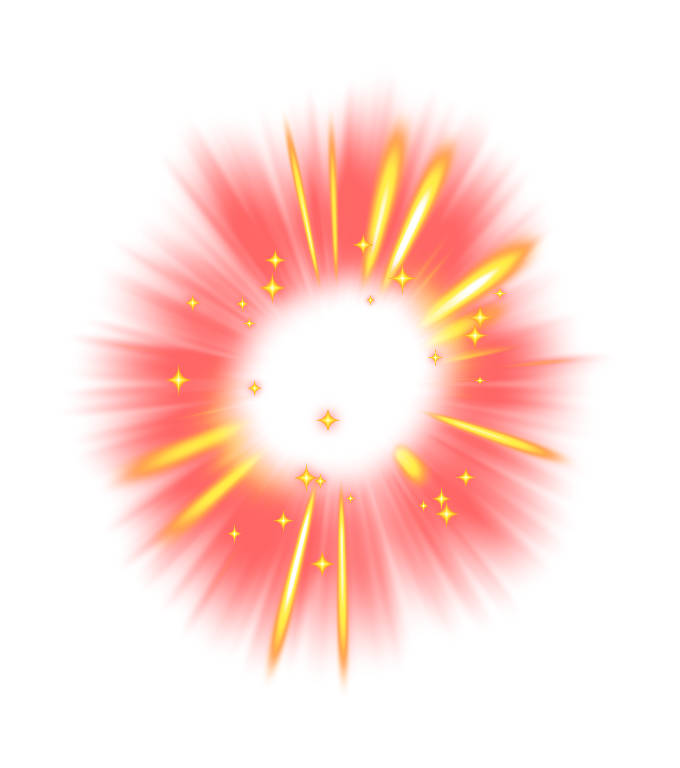
This background is drawn by a WebGL 2 fragment shader. Its source:

```glsl
#version 300 es
precision highp float;
// A coral starburst with golden beams, a white-hot core and scattered sparkles.
uniform vec2 u_resolution;
out vec4 outColor;

#define TAU 6.2831853
#define RADII vec2(0.341, 0.394)
#define CORE_SIZE vec2(0.148, 0.118)
#define CORE_TILT 0.55
#define BEAM_START 0.27
#define SPARKLES 26
#define SPARKLE_SPREAD 0.24
#define CORAL vec3(1.0, 0.40, 0.40)
#define ORANGE vec3(1.0, 0.62, 0.30)
#define YELLOW vec3(1.0, 0.93, 0.28)

// Main beams: angle, angular half width, outer reach, strength
const vec4 BEAMS[12] = vec4[12](
  vec4(1.775, 0.018, 1.00, 0.80), vec4(1.605, 0.018, 0.98, 0.72),
  vec4(1.335, 0.050, 1.00, 0.90), vec4(1.142, 0.046, 1.00, 1.05),
  vec4(0.630, 0.070, 0.98, 0.95), vec4(0.430, 0.065, 0.76, 0.72),
  vec4(-0.325, 0.032, 1.00, 0.78), vec4(-0.850, 0.090, 0.50, 0.80),
  vec4(-1.560, 0.021, 1.10, 0.90), vec4(-1.808, 0.027, 1.10, 1.05),
  vec4(-2.420, 0.050, 0.98, 0.68), vec4(-2.740, 0.060, 1.02, 0.68));

float hash(vec2 p) {
  return fract(sin(dot(p, vec2(127.1, 311.7))) * 43758.5453);
}

// Value noise that wraps around the circle after n cells
float rayNoise(float angle, float along, float n) {
  vec2 p = vec2(fract(angle / TAU) * n, along);
  vec2 i = floor(p), f = fract(p);
  f = f * f * (3.0 - 2.0 * f);
  float right = mod(i.x + 1.0, n);
  float low = mix(hash(i + vec2(0.0, n)), hash(vec2(right, i.y + n)), f.x);
  float high = mix(hash(i + vec2(0.0, n + 1.0)), hash(vec2(right, i.y + n + 1.0)), f.x);
  return mix(low, high, f.y);
}

float angleGap(float a, float b) {
  return abs(mod(a - b + 0.5 * TAU, TAU) - 0.5 * TAU);
}

float bump(float x, float width) {
  return exp(-x * x / (width * width));
}

// White through yellow and orange, by heat
vec3 addHeat(vec3 color, float heat) {
  color = mix(color, ORANGE, smoothstep(0.02, 0.38, heat));
  color = mix(color, YELLOW, smoothstep(0.25, 0.68, heat));
  return mix(color, vec3(1.0), smoothstep(0.70, 1.0, heat));
}

vec3 addSparkle(vec3 color, vec2 q, float size) {
  float glow = bump(length(q), size * 0.75);
  color = mix(color, CORAL, 0.5 * glow);
  vec2 root = sqrt(abs(q));
  float d = (root.x + root.y) * (root.x + root.y) / size;
  vec3 fill = mix(vec3(1.0, 1.0, 0.85), YELLOW, smoothstep(0.1, 0.45, d));
  fill = mix(fill, vec3(1.0, 0.66, 0.12), smoothstep(0.45, 1.0, d));
  return mix(color, fill, 1.0 - smoothstep(0.85, 1.25, d));
}

void main() {
  vec2 p = (gl_FragCoord.xy - 0.5 * u_resolution) / u_resolution.y;
  float angle = atan(p.y, p.x);
  float reach = length(p / RADII);

  // Coral body, split into soft radial streaks
  float broad = rayNoise(angle, reach * 1.2, 26.0);
  float medium = rayNoise(angle, reach * 1.6, 74.0);
  float fine = rayNoise(angle, reach * 2.2, 180.0);
  float streak = 0.4 * broad + 0.36 * medium + 0.24 * fine;
  float pale = bump(angleGap(angle, -1.33), 0.22) + 0.8 * bump(angleGap(angle, 2.45), 0.30);
  float fade = 1.0 - smoothstep(0.58, 1.02, reach + 0.34 * (0.5 - streak) + 0.06 * pale);
  float body = fade * smoothstep(0.12, 0.52, reach + 0.12 * (streak - 0.5));
  body *= clamp(0.68 + 0.62 * streak - 0.3 * pale, 0.0, 1.0);
  vec3 color = mix(vec3(1.0), CORAL, body);

  // Thin golden threads, strongest toward both sides
  float side = pow(abs(cos(angle - 0.22)), 3.0);
  float thread = smoothstep(0.62, 0.95, 0.55 * fine + 0.45 * medium);
  float ring = smoothstep(0.25, 0.5, reach) * (1.0 - smoothstep(0.65, 1.0, reach));
  color = addHeat(color, 0.55 * thread * ring * (0.12 + 0.88 * side));

  // Main beams, tapered at both ends
  for (int i = 0; i < 12; i++) {
    vec4 beam = BEAMS[i];
    float t = (reach - BEAM_START) / (beam.z - BEAM_START);
    float taper = smoothstep(0.0, 0.3, t) * (1.0 - smoothstep(0.45, 1.0, t));
    float heat = beam.w * taper * bump(angleGap(angle, beam.x), beam.y);
    color = addHeat(color, heat * (0.85 + 0.3 * fine));
  }

  // White core with a warm rim at its two long ends
  float c = cos(CORE_TILT), s = sin(CORE_TILT);
  vec2 q = vec2(c * p.x + s * p.y, c * p.y - s * p.x) / CORE_SIZE;
  float coreDist = length(q) - 0.3 * (streak - 0.5);
  float ends = pow(abs(q.x) / max(length(q), 0.001), 6.0);
  color = mix(color, YELLOW, 0.55 * ends * bump(coreDist - 1.08, 0.2));
  color = mix(color, vec3(1.0), 1.0 - smoothstep(0.7, 1.25, coreDist));

  // Scattered four-pointed sparkles
  for (int i = 0; i < SPARKLES; i++) {
    float id = float(i);
    float turn = TAU * hash(vec2(id, 3.0));
    float away = SPARKLE_SPREAD * sqrt(hash(vec2(id, 7.0)));
    float size = mix(0.005, 0.021, hash(vec2(id, 11.0)));
    color = addSparkle(color, p - away * vec2(cos(turn), sin(turn)), size);
  }
  outColor = vec4(color, 1.0);
}
```
